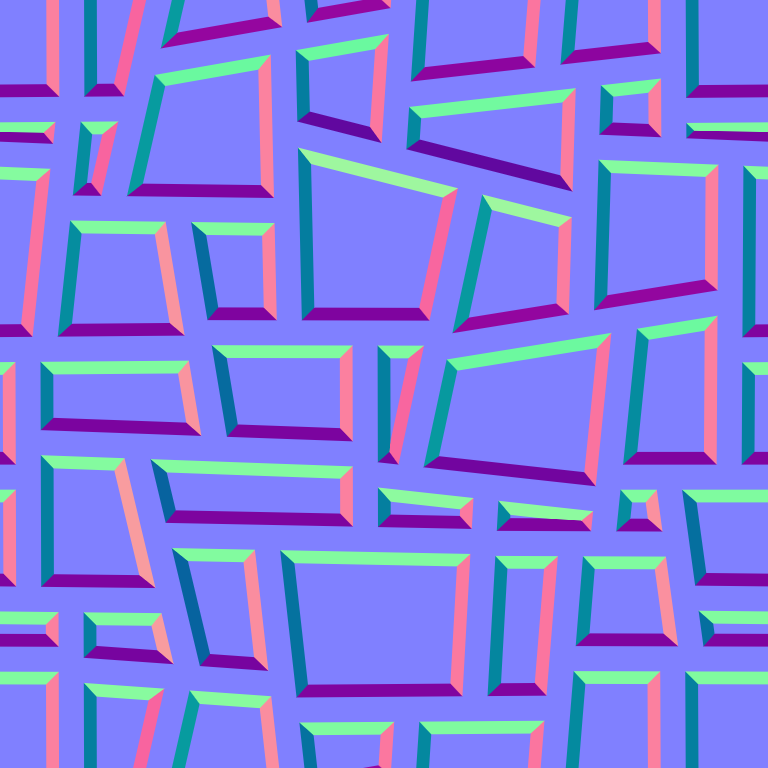
Write a Shadertoy shader that draws this texture map.

```glsl
#define GRID 6.0          // cells across the canvas, even so that it repeats
#define JITTER 0.40       // shift of a joint, in cells
#define SLANT 0.27        // steepest lean of a joint
#define HALF_GAP 0.0163   // half the joint width, in canvas units
#define BEVEL 0.0166      // bevel width, in canvas units
#define STEEPNESS 3.9     // rise over run of the bevel
#define SEED 23.0

vec2 hash2(vec2 p) {
    vec3 q = fract(p.xyx * vec3(0.1031, 0.1030, 0.0973));
    q += dot(q, q.yzx + 33.33);
    return fract((q.xx + q.yz) * q.zy);
}

// Signed distances to the two nearest sides of a cell, and their outward normals.
// Grid vertices carry vertical and horizontal joints in turn, so each of the
// four corners of a cell supplies exactly one of its sides.
vec2 nearestSides(vec2 p, vec2 cell, out vec2 normal1, out vec2 normal2) {
    vec2 dist = vec2(-1e3);
    normal1 = normal2 = vec2(0.0);
    for (int k = 0; k < 4; k++) {
        vec2 corner = vec2(k & 1, k >> 1);
        vec2 vertex = cell + corner;
        vec2 rnd = 2.0 * hash2(mod(vertex, GRID) + SEED) - 1.0;
        bool upright = mod(vertex.x + vertex.y, 2.0) < 0.5;
        vec2 axis = upright ? vec2(1.0, 0.0) : vec2(0.0, 1.0);
        float outward = 2.0 * dot(corner, axis) - 1.0;
        float lean = SLANT * rnd.y * abs(rnd.y);
        vec2 normal = outward * normalize(axis + lean * axis.yx);
        float d = dot(p - vertex - axis * JITTER * rnd.x, normal);
        if (d > dist.x) {
            dist = vec2(d, dist.x);
            normal2 = normal1;
            normal1 = normal;
        } else if (d > dist.y) {
            dist.y = d;
            normal2 = normal;
        }
    }
    return dist;
}

// Colour of a bevel face that leans towards the given direction
vec3 faceColor(vec2 direction) {
    return 0.5 + 0.5 * normalize(vec3(direction * STEEPNESS, 1.0));
}

void mainImage(out vec4 fragColor, in vec2 fragCoord) {
    float pixel = 1.0 / iResolution.y;
    vec2 p = fragCoord * pixel * GRID + 0.5;

    // Find the cell that holds this point
    vec2 dist = vec2(1e3), normal1, normal2;
    for (int y = -1; y <= 1; y++)
    for (int x = -1; x <= 1; x++) {
        vec2 n1, n2;
        vec2 d = nearestSides(p, floor(p) + vec2(x, y), n1, n2);
        if (d.x < dist.x) {
            dist = d;
            normal1 = n1;
            normal2 = n2;
        }
    }
    dist /= GRID;

    // Two faces meet along a mitre
    float mitre = clamp(0.5 + 0.5 * (dist.x - dist.y) / (0.7 * pixel), 0.0, 1.0);
    vec3 bevel = mix(faceColor(normal2), faceColor(normal1), mitre);

    // Bevel band between the joint and the flat top
    float depth = -dist.x - HALF_GAP;
    float band = clamp(depth / pixel + 0.5, 0.0, 1.0)
               * clamp((BEVEL - depth) / pixel + 0.5, 0.0, 1.0);

    vec3 flatColor = vec3(0.5, 0.5, 1.0);
    fragColor = vec4(mix(flatColor, bevel, band), 1.0);
}
```
